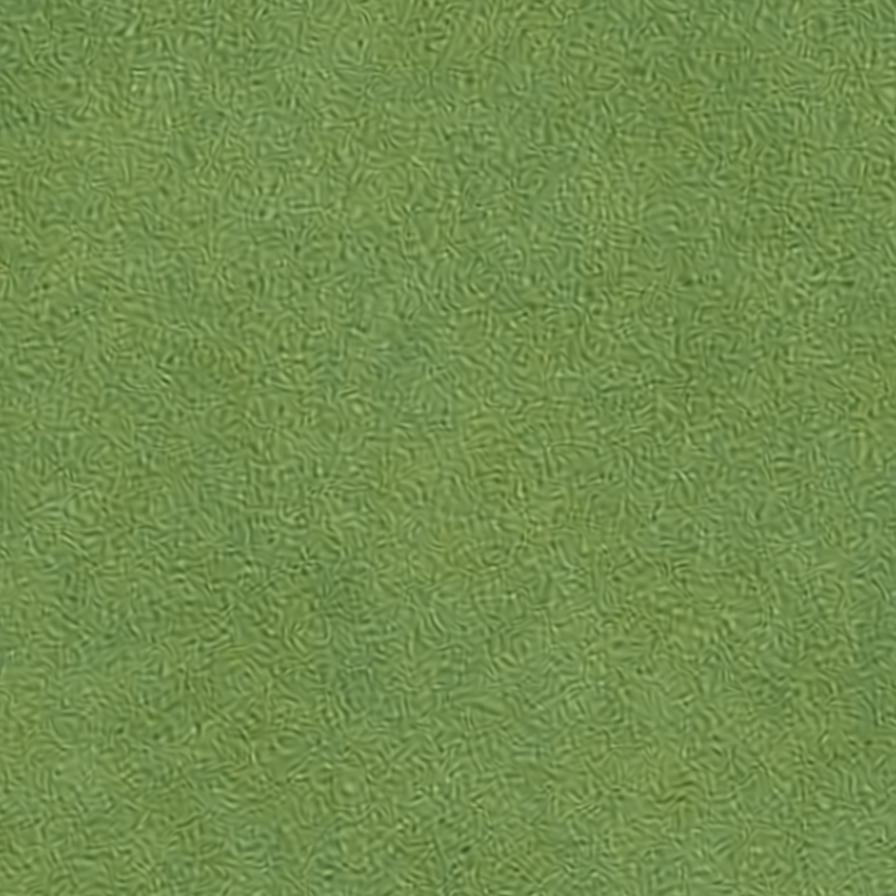
Reproduce this texture procedurally as a WebGL 1 fragment shader.

```glsl
precision highp float;
// Short mown turf: a dense felt of tiny curled green blades.
// Randomly turned wavelets scattered on a grid give the blades; soft
// value noise adds clumps, uneven contrast and faint yellow or cool patches.

uniform vec2 u_resolution;

const float TAU = 6.2831853;
const float BLADE_CELLS = 60.0;     // wavelet grid cells across the canvas
const float BLADE_FREQUENCY = 1.45; // light and dark pairs per grid cell
const int BLADES_PER_CELL = 3;

const vec3 MEAN_GREEN = vec3(0.449, 0.556, 0.307);
const vec3 LIGHT_STEP = vec3(0.050, 0.047, 0.044); // one deviation of light
const vec3 YELLOW_TINT = vec3(0.016, 0.003, -0.024);

// Three random values in 0..1 from a grid point and a seed.
vec3 hash3(vec2 cell, float seed) {
  vec2 p = cell + seed * vec2(37.0, 91.0);
  vec3 q = fract(p.xyx * vec3(0.1031, 0.1030, 0.0973));
  q += dot(q, q.yxz + 33.33);
  return fract((q.xxy + q.yzz) * q.zyx);
}

// Smooth value noise in -1..1.
float softNoise(vec2 p, float seed) {
  vec2 cell = floor(p);
  vec2 f = fract(p);
  vec2 w = f * f * f * (f * (f * 6.0 - 15.0) + 10.0);
  float low = mix(hash3(cell, seed).x,
                  hash3(cell + vec2(1.0, 0.0), seed).x, w.x);
  float high = mix(hash3(cell + vec2(0.0, 1.0), seed).x,
                   hash3(cell + vec2(1.0, 1.0), seed).x, w.x);
  return 2.0 * mix(low, high, w.y) - 1.0;
}

// One blade: a striped wave running across its length, faded to a soft spot.
float bladeWavelet(vec2 offset, float angle, float frequency, float phase) {
  vec2 across = vec2(-sin(angle), cos(angle));
  float envelope = exp(-4.0 * dot(offset, offset));
  return envelope * cos(TAU * (frequency * dot(offset, across) + phase));
}

// Sum of the blades near p, with angles spread about the given lean.
float bladeField(vec2 p, float lean, float spread) {
  vec2 home = floor(p);
  float total = 0.0;
  for (int y = -1; y <= 1; y++) {
    for (int x = -1; x <= 1; x++) {
      vec2 cell = home + vec2(float(x), float(y));
      for (int i = 0; i < BLADES_PER_CELL; i++) {
        float seed = float(i) + 1.0;
        vec3 place = hash3(cell, seed);
        vec3 shape = hash3(cell, seed + 11.0);
        float angle = lean + spread * (2.0 * shape.x - 1.0);
        float frequency = BLADE_FREQUENCY * mix(0.70, 1.30, shape.y);
        total += bladeWavelet(p - cell - place.xy, angle, frequency, place.z);
      }
    }
  }
  return total;
}

void main() {
  vec2 uv = gl_FragCoord.xy / min(u_resolution.x, u_resolution.y);

  // Blades lie flatter low on the canvas and lean more steeply higher up.
  float lean = mix(-0.35, -0.95, clamp(uv.y, 0.0, 1.0));
  vec2 bend = vec2(softNoise(uv * 45.0, 21.0), softNoise(uv * 45.0, 22.0));
  float blades = bladeField(uv * BLADE_CELLS + 0.22 * bend, lean, 1.25);

  // Clumps and broad patches shift the light; contrast wanders gently.
  float clumps = softNoise(uv * 38.0, 31.0);
  float patches = softNoise(uv * 9.0, 32.0) + softNoise(uv * 4.0, 33.0);
  float contrast = 1.16 + 0.16 * softNoise(uv * 12.0, 34.0);
  float light = contrast * blades + 0.42 * clumps + 0.20 * patches;

  // Small yellowed tufts within larger warm and cool areas.
  float warmth = 0.6 * softNoise(uv * 30.0, 41.0)
               + 0.5 * softNoise(uv * 7.0, 42.0);

  vec3 color = MEAN_GREEN + LIGHT_STEP * light + YELLOW_TINT * warmth;
  gl_FragColor = vec4(clamp(color, 0.0, 1.0), 1.0);
}
```
